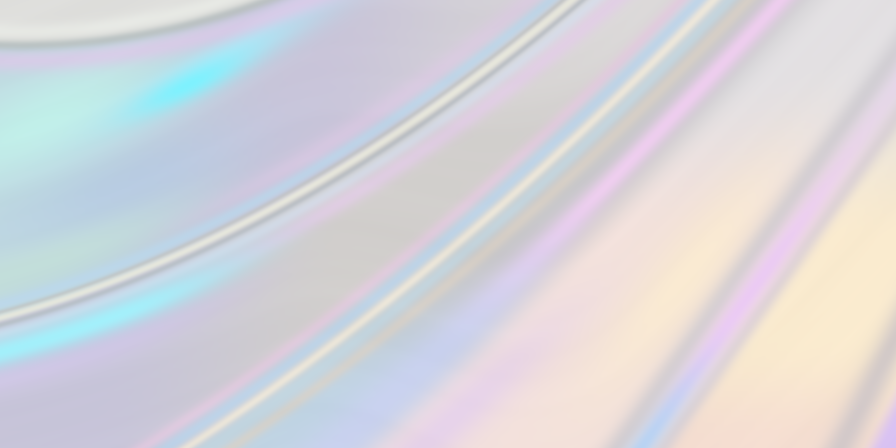
Give the GLSL for this background, as a WebGL 1 fragment shader.

```glsl
precision highp float;
uniform vec2 u_resolution;

// Signed distance to the parabola y = k.x + k.y x + k.z x^2, positive above
float fold(vec2 p, vec3 k) {
  float slope = k.y + 2.0 * k.z * p.x;
  return (p.y - k.x - p.x * (k.y + k.z * p.x)) * inversesqrt(1.0 + slope * slope);
}

// Soft ridge of a given half width
float band(float d, float width) {
  return exp(-d * d / (width * width));
}

// Elongated glow tilted along the cloth
float glow(vec2 p, vec2 center, vec2 radius, float angle) {
  vec2 q = p - center;
  float s = sin(angle), c = cos(angle);
  q = vec2(c * q.x + s * q.y, c * q.y - s * q.x) / radius;
  return exp(-dot(q, q));
}

// Fine silky streaks from layered sines
float streaks(float d, float along) {
  float sum = 0.0, amp = 0.5, freq = 38.0;
  for (int i = 0; i < 4; i++) {
    sum += amp * sin(d * freq + 2.0 * sin(along * 1.7 + freq));
    freq *= 1.8;
    amp *= 0.6;
  }
  return sum;
}

void main() {
  vec2 p = gl_FragCoord.xy / u_resolution * vec2(2.0, 1.0);
  float x = p.x, y = p.y;

  float corner = fold(p, vec3(0.9, -0.03, 0.33));
  float upper = fold(p, vec3(0.29, 0.266, 0.227));
  float middle = fold(p, vec3(-0.244, 0.517, 0.165));
  float pink = fold(p, vec3(-0.628, 0.766, 0.096));
  float lower = fold(p, vec3(-2.033, 1.42, 0.0));
  float edge = fold(p, vec3(-3.675, 1.96, 0.0));

  // Upper left sheet
  vec3 col = mix(vec3(0.75, 0.85, 0.88), vec3(0.79, 0.77, 0.85), smoothstep(0.1, 0.65, x));
  col = mix(col, vec3(0.83, 0.82, 0.84), smoothstep(0.7, 1.15, x));
  col = mix(col, vec3(0.70, 0.78, 0.89), 0.7 * glow(p, vec2(0.3, 0.58), vec2(0.3, 0.1), 0.4));
  col = mix(col, vec3(0.76, 0.95, 0.92), 0.9 * glow(p, vec2(0.1, 0.73), vec2(0.33, 0.09), 0.4));
  col = mix(col, vec3(0.66, 0.92, 0.98), 0.8 * glow(p, vec2(0.5, 0.87), vec2(0.27, 0.045), 0.5));
  col = mix(col, vec3(0.47, 0.95, 1.0), 0.9 * glow(p, vec2(0.42, 0.81), vec2(0.13, 0.03), 0.45));
  col = mix(col, vec3(0.77, 0.88, 0.85), 0.8 * band(upper - 0.09, 0.05) * smoothstep(0.6, 0.1, x));

  // Curled corner
  col = mix(col, vec3(0.86, 0.79, 0.91), 0.8 * band(corner + 0.035, 0.025));
  col = mix(col, vec3(0.87, 0.87, 0.86), smoothstep(-0.012, 0.012, corner));
  col = mix(col, vec3(0.70, 0.73, 0.73), 0.75 * band(corner, 0.012));
  col = mix(col, vec3(0.92, 0.93, 0.91), 0.7 * band(corner - 0.03, 0.018));

  // Middle sheet
  vec3 sheet = mix(vec3(0.78, 0.77, 0.85), vec3(0.82, 0.81, 0.80), smoothstep(0.2, 0.8, x));
  sheet = mix(sheet, vec3(0.86, 0.85, 0.85), smoothstep(0.6, 1.0, y));
  col = mix(col, sheet, smoothstep(0.01, -0.01, upper));

  // Upper fold: pink and blue rims, pale crest, cyan reflection
  float leftSide = smoothstep(0.75, 0.25, x);
  col = mix(col, vec3(0.87, 0.79, 0.90), 0.6 * band(upper - 0.06, 0.025) * (1.0 - leftSide));
  col = mix(col, vec3(0.73, 0.84, 0.92), 0.8 * band(upper - 0.03, 0.014));
  col = mix(col, vec3(0.73, 0.74, 0.74), 0.7 * band(upper - 0.012, 0.006));
  col = mix(col, vec3(0.91, 0.91, 0.86), 0.9 * band(upper, 0.009));
  col = mix(col, vec3(0.70, 0.72, 0.74), 0.8 * band(upper + 0.016, 0.007));
  col = mix(col, vec3(0.83, 0.87, 0.93), 0.7 * band(upper + 0.035, 0.014));
  col = mix(col, vec3(0.89, 0.80, 0.91), 0.75 * band(upper + 0.065, 0.02) * (1.0 - 0.7 * leftSide));
  col = mix(col, vec3(0.63, 0.95, 0.99), 0.95 * band(upper + 0.075, 0.035) * leftSide);
  col = mix(col, vec3(0.83, 0.78, 0.92), 0.6 * band(upper + 0.135, 0.03) * leftSide);

  // Right sheet, shaded on the left of the pink ridge and warm on its right
  vec3 shade = mix(vec3(0.75, 0.83, 0.89), vec3(0.78, 0.78, 0.79), smoothstep(0.08, 0.45, y));
  vec3 warm = mix(vec3(0.95, 0.88, 0.86), vec3(0.89, 0.88, 0.89), smoothstep(0.45, 0.85, y));
  warm = mix(warm, vec3(0.98, 0.92, 0.81), 0.85 * glow(p, vec2(1.53, 0.38), vec2(0.32, 0.08), 0.9));
  vec3 right = mix(shade, warm, smoothstep(0.01, -0.1, pink));
  col = mix(col, right, smoothstep(0.01, -0.04, middle));

  // Middle fold
  col = mix(col, vec3(0.90, 0.79, 0.88), 0.75 * band(middle - 0.052, 0.016));
  col = mix(col, vec3(0.73, 0.83, 0.92), 0.85 * band(middle - 0.024, 0.017));
  col = mix(col, vec3(0.94, 0.91, 0.85), 0.9 * band(middle, 0.011));
  col = mix(col, vec3(0.76, 0.84, 0.88), 0.8 * band(middle + 0.025, 0.015));
  col = mix(col, vec3(0.86, 0.82, 0.77), 0.7 * band(middle + 0.055, 0.014));

  // Pink ridge, bluer and wider toward the bottom
  vec3 ridge = mix(vec3(0.79, 0.82, 0.94), vec3(0.95, 0.81, 0.95), smoothstep(0.2, 0.6, y));
  col = mix(col, ridge, 0.9 * band(pink, mix(0.06, 0.024, smoothstep(0.1, 0.65, y))));
  col = mix(col, vec3(0.89, 0.81, 0.93), 0.8 * band(pink + 0.13, 0.055) * smoothstep(0.45, 0.05, y));

  // Lower fold between warm sheets
  vec3 gold = mix(vec3(0.96, 0.87, 0.82), vec3(0.98, 0.92, 0.81), smoothstep(0.0, 0.25, y));
  gold = mix(gold, vec3(0.89, 0.88, 0.87), smoothstep(0.45, 0.85, y));
  col = mix(col, gold, smoothstep(0.0, -0.07, lower));
  col = mix(col, vec3(0.80, 0.79, 0.81), 0.75 * band(lower - 0.045, 0.028));
  col = mix(col, vec3(0.83, 0.80, 0.82), 0.7 * band(lower + 0.04, 0.02));
  vec3 violet = mix(vec3(0.71, 0.82, 0.95), vec3(0.92, 0.79, 0.96), smoothstep(0.0, 0.3, y));
  col = mix(col, violet, mix(0.95, 0.35, smoothstep(0.35, 0.8, y)) * band(lower, 0.028));

  // Shadow and violet rim in the far corner
  col = mix(col, vec3(0.80, 0.77, 0.78), 0.85 * band(edge, 0.035));
  col = mix(col, vec3(0.85, 0.76, 0.95), smoothstep(-0.04, -0.085, edge));

  col += 0.006 * streaks(mix(upper, pink, smoothstep(0.6, 1.4, x)), x + y);
  gl_FragColor = vec4(clamp(col, 0.0, 1.0), 1.0);
}
```
